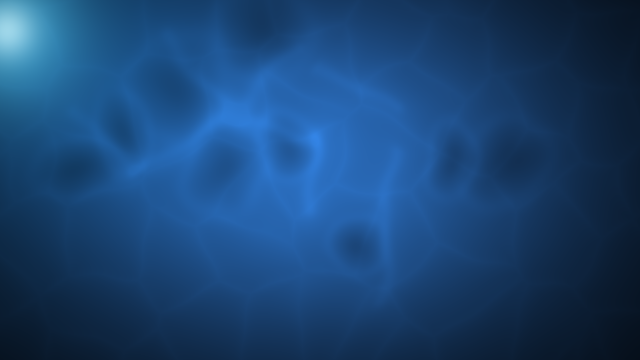
A Shadertoy shader for this background:

```glsl
const vec3 WATER_HUE = vec3(0.225, 0.575, 1.0);
const vec2 POOL_CENTER = vec2(0.86, 0.54);
const vec2 POOL_SIZE = vec2(0.75, 0.55);
const float AMBIENT = 0.05;
const float POOL_LIGHT = 0.68;

const vec2 LAMP = vec2(0.02, 0.915);
const vec3 LAMP_CORE = vec3(0.38, 0.22, 0.14);
const vec3 LAMP_GLOW = vec3(0.18, 0.38, 0.38);
const vec3 LAMP_HAZE = vec3(0.02, 0.14, 0.22);

const float POCKET_DEPTH = 0.17;
const float RIM_LIGHT = 0.035;
const float RAY_LIGHT = 0.085;
const float WEB_LIGHT = 0.045;
const float WEB_SCALE = 5.0;

// Dark hollows: center, radii
const vec4 POCKETS[9] = vec4[9](
    vec4(0.50, 0.76, 0.10, 0.11), vec4(0.335, 0.64, 0.055, 0.085),
    vec4(0.625, 0.525, 0.08, 0.10), vec4(0.21, 0.525, 0.09, 0.06),
    vec4(1.40, 0.55, 0.09, 0.09), vec4(1.25, 0.56, 0.05, 0.08),
    vec4(0.995, 0.317, 0.06, 0.06), vec4(0.79, 0.60, 0.06, 0.07),
    vec4(0.73, 0.91, 0.10, 0.10));

// Bright strands: start, end
const vec4 RAYS[8] = vec4[8](
    vec4(0.65, 0.67, 0.83, 0.88), vec4(0.65, 0.67, 0.46, 0.91),
    vec4(0.65, 0.67, 0.37, 0.54), vec4(0.65, 0.67, 0.86, 0.62),
    vec4(0.87, 0.63, 0.87, 0.43), vec4(1.09, 0.56, 1.06, 0.15),
    vec4(0.90, 0.82, 1.10, 0.69), vec4(0.37, 0.54, 0.20, 0.68));

float glow(vec2 offset) {
    return exp(-dot(offset, offset));
}

float segmentDistance(vec2 p, vec2 a, vec2 b) {
    vec2 pa = p - a, ba = b - a;
    return length(pa - ba * clamp(dot(pa, ba) / dot(ba, ba), 0.0, 1.0));
}

vec2 hash2(vec2 cell) {
    vec2 h = vec2(dot(cell, vec2(127.1, 311.7)), dot(cell, vec2(269.5, 183.3)));
    return fract(sin(h) * 4375.85);
}

// Soft light along the borders of cellular noise
float cellWeb(vec2 p) {
    vec2 cell = floor(p), f = fract(p);
    float nearest = 8.0, second = 8.0;
    for (int y = -1; y <= 1; y++) {
        for (int x = -1; x <= 1; x++) {
            vec2 g = vec2(x, y);
            float d = length(g + hash2(cell + g) - f);
            second = min(second, max(nearest, d));
            nearest = min(nearest, d);
        }
    }
    return exp(-5.0 * (second - nearest));
}

float pocketLight(vec2 p) {
    float light = 0.0;
    for (int i = 0; i < 9; i++) {
        float r = length((p - POCKETS[i].xy) / POCKETS[i].zw);
        float rim = (r - 1.35) / 0.3;
        light += RIM_LIGHT * exp(-rim * rim) - POCKET_DEPTH * exp(-1.3 * r * r);
    }
    return light;
}

float rayLight(vec2 p) {
    float light = 0.0;
    for (int i = 0; i < 8; i++) {
        float d = segmentDistance(p, RAYS[i].xy, RAYS[i].zw);
        light += 0.6 * exp(-d * d / 0.0004) + 0.4 * exp(-d * d / 0.003);
    }
    return RAY_LIGHT * min(light, 1.7);
}

void mainImage(out vec4 fragColor, in vec2 fragCoord) {
    vec2 p = fragCoord / iResolution.y;
    p.x *= 16.0 / 9.0 * iResolution.y / iResolution.x;

    // Gentle bending of the strands
    vec2 bent = p + 0.012 * sin(p.yx * vec2(17.0, 14.0) + vec2(0.6, 2.1))
                  + 0.005 * sin(p.yx * 39.0 + vec2(1.7, 0.3));

    // Pool of light and its caustics
    float pool = glow((p - POOL_CENTER) / POOL_SIZE);
    float caustics = pocketLight(bent) + rayLight(bent);
    caustics += WEB_LIGHT * (cellWeb(bent * WEB_SCALE) - 0.4);
    float light = AMBIENT + POOL_LIGHT * pool + caustics * (0.25 + 0.75 * pool);
    vec3 color = WATER_HUE * max(light, 0.02);

    // Lamp in the upper corner
    vec2 lampOffset = p - LAMP;
    color += LAMP_CORE * glow(lampOffset / 0.075);
    color += LAMP_GLOW * glow(lampOffset / 0.20);
    color += LAMP_HAZE * glow(lampOffset / 0.55);

    fragColor = vec4(clamp(color, 0.0, 1.0), 1.0);
}
```
